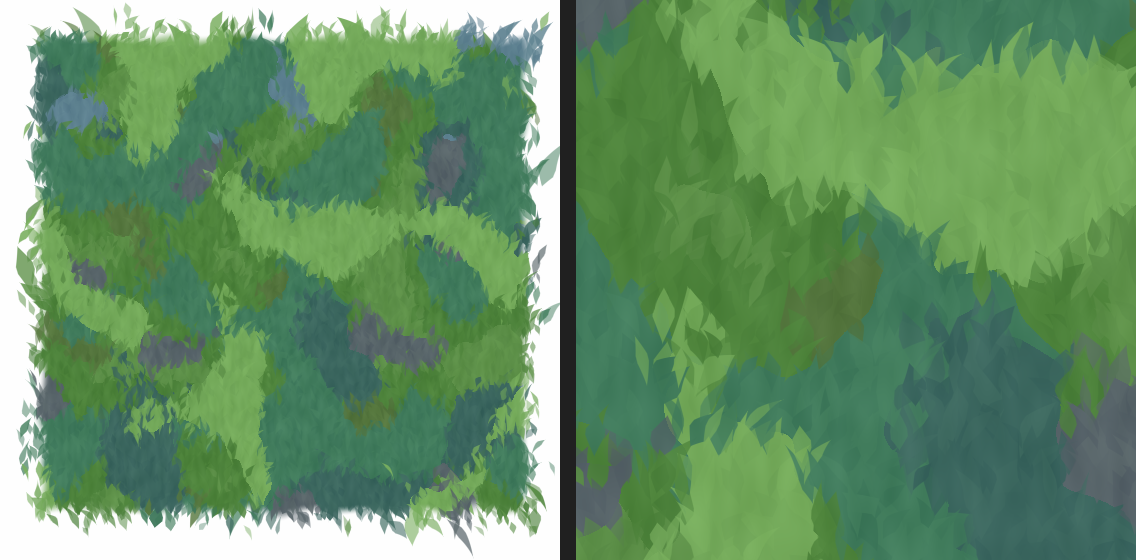
Left: the whole. Right: its middle third, enlarged.
A Shadertoy shader for this texture:

```glsl
// Draws a square patch of painted grass: ragged clumps of angular blades on white.

vec2 hash2(vec2 p) {
    vec3 q = fract(p.xyx * vec3(0.1031, 0.1030, 0.0973));
    q += dot(q, q.yzx + 33.33);
    return fract((q.xx + q.yz) * q.zy);
}

float cornerSlope(vec2 cell, vec2 offset) {
    float angle = 6.2832 * hash2(cell).x;
    return dot(vec2(cos(angle), sin(angle)), offset);
}

float gradientNoise(vec2 p) {
    vec2 i = floor(p), f = p - i;
    vec2 u = f * f * f * (f * (f * 6.0 - 15.0) + 10.0);
    vec2 e = vec2(1.0, 0.0);
    return mix(mix(cornerSlope(i, f), cornerSlope(i + e, f - e), u.x),
               mix(cornerSlope(i + e.yx, f - e.yx), cornerSlope(i + e.xx, f - e.xx), u.x), u.y);
}

// Signed distance to the patch outline, negative inside
float patchDistance(vec2 p) {
    vec2 d = abs(p - vec2(0.508, 0.512)) - vec2(0.442, 0.432);
    float box = length(max(d, 0.0)) + min(max(d.x, d.y), 0.0);
    return box + 0.025 * gradientNoise(p * 13.0);
}

// Flat paint colour of the clump growing at p
vec3 clumpColor(vec2 p, float jitter) {
    float topLight = smoothstep(0.84, 0.93, p.y);
    float hue = gradientNoise(p * 6.0 + 11.3) + jitter;
    float shade = gradientNoise(p * 5.5 + 37.1) + 0.2 * (0.5 - p.y) - 0.2 * topLight + jitter;
    float light = gradientNoise(p * 6.5 + 71.7) + 0.3 * topLight + jitter;
    float accent = gradientNoise(p * 7.0 + 93.9) + jitter;

    vec3 color = vec3(0.30, 0.51, 0.23);                            // grass
    if (accent < -0.27) color = vec3(0.33, 0.46, 0.24);             // olive
    if (hue > 0.02) color = vec3(0.25, 0.48, 0.36);                 // teal green
    if (hue < -0.24) color = vec3(0.36, 0.56, 0.28);                // fresh green
    if (shade > 0.21) color = vec3(0.23, 0.40, 0.37);               // deep teal
    if (accent > 0.34) color = vec3(0.34, 0.39, 0.41);              // slate
    if (accent > 0.34 && p.y > 0.75) color = vec3(0.36, 0.50, 0.56); // blue
    if (light > 0.23) color = vec3(0.45, 0.66, 0.35);               // light green
    return color;
}

// Coverage of a bent, tapered blade centred on the origin
float bladeMask(vec2 p, float size, float halfWidth, float belly, float bend, float blur) {
    float t = p.y / size + 0.5;
    float taper = min(t / belly, (1.0 - t) / (1.0 - belly));
    float side = abs(p.x - bend * size * (t - 0.5) * (t - 0.5));
    return smoothstep(-blur, blur, halfWidth * min(taper, 0.85) - side);
}

// Paints one layer of blades, with the lower ones on top
void paintBlades(inout vec3 color, vec2 p, float scale, float seed, float pixel) {
    vec2 home = floor(p * scale);
    for (int y = 1; y >= -1; y--)
    for (int x = -1; x <= 1; x++) {
        vec2 cell = home + vec2(x, y);
        vec2 place = hash2(cell + seed);
        vec2 form = hash2(cell + seed + 47.0);
        vec2 tone = hash2(cell + seed + 131.0);
        vec2 root = (cell + place) / scale;

        float outside = patchDistance(root);
        if (outside > 0.035 * tone.x * tone.x * tone.x) continue;

        // Blades lean with their clump and fan out at random
        float lean = 0.7 * gradientNoise(root * 8.0 + 5.0) + 1.5 * (form.x - 0.5);
        vec2 axis = vec2(sin(lean), cos(lean));
        vec2 q = p - root;
        q = vec2(q.x * axis.y - q.y * axis.x, dot(q, axis));

        float size = mix(0.9, 1.65, form.y) / scale;
        float halfWidth = mix(0.14, 0.36, place.x) / scale;
        float mask = bladeMask(q, size, halfWidth, mix(0.25, 0.65, tone.y), form.x - 0.5, pixel);
        if (mask < 0.004) continue;

        vec3 paint = clumpColor(root, 0.14 * (tone.y - 0.5));
        paint += 0.05 * (form.y - 0.5) * vec3(0.9, 1.0, 0.6);
        float opacity = mix(0.55, 0.95, place.y);
        if (outside > -0.005) opacity *= mix(0.6, 1.0, form.y);
        color = mix(color, paint, mask * opacity);
    }
}

void mainImage(out vec4 fragColor, in vec2 fragCoord) {
    vec2 p = fragCoord / iResolution.xy;
    float pixel = 0.8 / min(iResolution.x, iResolution.y);

    // Soft underpainting on white
    vec2 wobble = 0.02 * vec2(gradientNoise(p * 30.0), gradientNoise(p * 30.0 + 19.0));
    float ground = smoothstep(0.0, -0.025, patchDistance(p));
    vec3 color = mix(vec3(0.995), clumpColor(p + wobble, 0.0), ground);

    // Blades from broad to fine
    for (int i = 0; i < 5; i++) {
        float layer = float(i);
        paintBlades(color, p, 17.0 + 8.0 * layer, 211.0 * layer + 3.0, pixel);
    }

    // Faint upright brush streaks, only where there is paint
    float streak = gradientNoise(p * vec2(95.0, 32.0)) + 0.6 * gradientNoise(p * 24.0 + 7.0);
    color += 0.035 * streak * ground;
    fragColor = vec4(clamp(color, 0.0, 1.0), 1.0);
}
```
